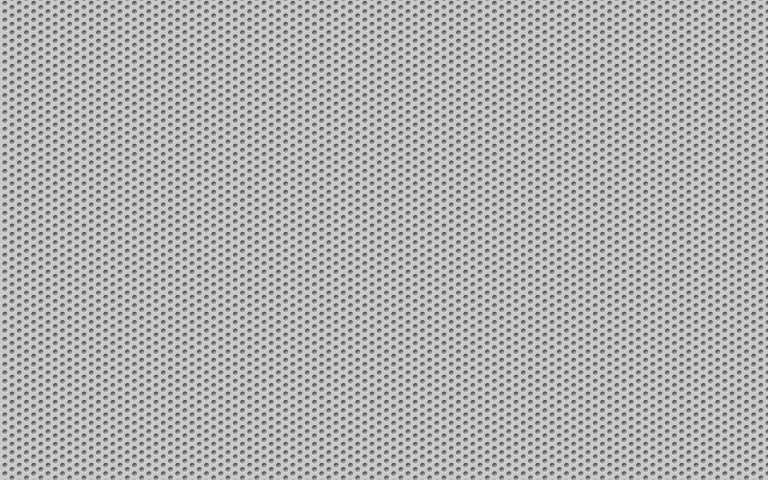
Reproduce this pattern procedurally as a Shadertoy shader.

```glsl
const vec2 PITCH = vec2(0.03, 0.0175);     // spacing of one hole lattice, in canvas heights
const vec2 FIRST_HOLE = vec2(0.0105, 0.0072); // offset from the upper left corner
const float HOLE_RADIUS = 0.0053;
const float LIP_WIDTH = 0.0026;
const vec2 SHADE_DIR = vec2(0.35, -0.937); // from shaded wall to lit wall
const int SAMPLES = 4;

const float PLATE = 0.78;
const float LIP = 0.855;
const float WALL_DARK = 0.29;
const float WALL_LIGHT = 0.71;

// Offset from the nearest point of a rectangular lattice
vec2 latticeOffset(vec2 p, vec2 pitch) {
    return (fract(p / pitch + 0.5) - 0.5) * pitch;
}

// Two interleaved lattices make the staggered rows
vec2 staggeredOffset(vec2 p, vec2 pitch) {
    vec2 a = latticeOffset(p, pitch);
    vec2 b = latticeOffset(p - 0.5 * pitch, pitch);
    return dot(a, a) < dot(b, b) ? a : b;
}

// Grey inside a hole, shadowed at its upper left
float wallShade(vec2 q, float radius, vec2 dir) {
    float t = dot(q, dir) / radius;
    return mix(WALL_DARK, WALL_LIGHT, smoothstep(-0.95, 0.95, t));
}

// Bright crescent around the lower right edge
float lipAmount(vec2 q, float radius, float width, vec2 dir) {
    float dist = length(q);
    float facing = dot(q, dir) / max(dist, 1e-5);
    float fade = 1.0 - smoothstep(radius + 0.5 * width, radius + width, dist);
    return fade * smoothstep(-0.4, 0.4, facing);
}

float perforatedPlate(vec2 p, float edge) {
    vec2 q = staggeredOffset(p, PITCH);
    float surface = mix(PLATE, LIP, lipAmount(q, HOLE_RADIUS, LIP_WIDTH, SHADE_DIR));
    float hole = 1.0 - smoothstep(-edge, edge, length(q) - HOLE_RADIUS);
    return mix(surface, wallShade(q, HOLE_RADIUS, SHADE_DIR), hole);
}

// Average over the area of one pixel
float filteredPlate(vec2 center, float pixel) {
    float spacing = pixel / float(SAMPLES);
    float sum = 0.0;
    for (int j = 0; j < SAMPLES; j++) {
        for (int i = 0; i < SAMPLES; i++) {
            vec2 jitter = vec2(i, j) - 0.5 * float(SAMPLES - 1);
            sum += perforatedPlate(center + jitter * spacing, 0.5 * spacing);
        }
    }
    return sum / float(SAMPLES * SAMPLES);
}

void mainImage(out vec4 fragColor, in vec2 fragCoord) {
    float pixel = 1.0 / iResolution.y;
    vec2 origin = vec2(FIRST_HOLE.x, 1.0 - FIRST_HOLE.y);
    float grey = filteredPlate(fragCoord * pixel - origin, pixel);
    fragColor = vec4(vec3(grey), 1.0);
}
```
